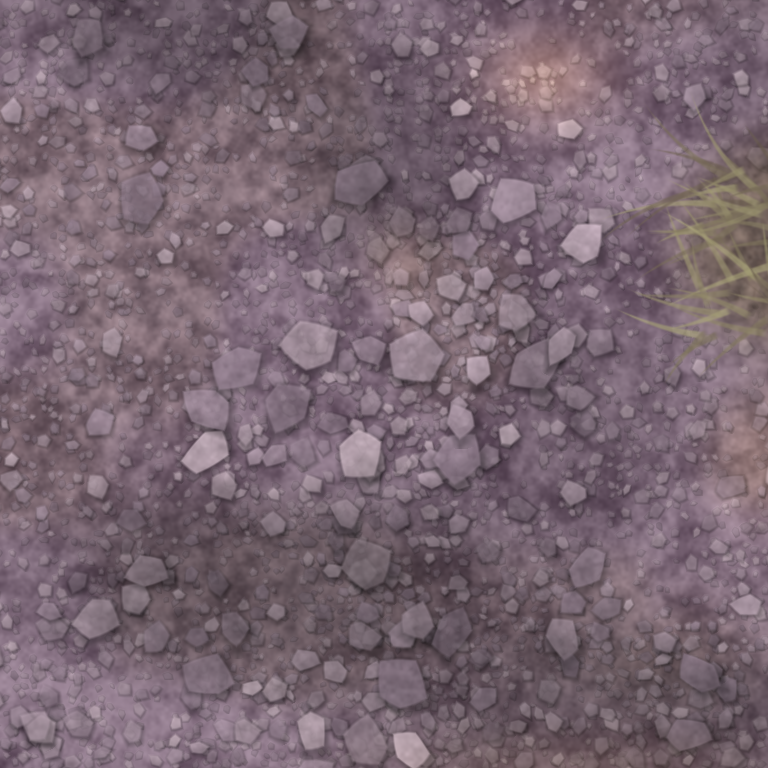
This texture is drawn by a Shadertoy shader. Its source:

```glsl
const float TAU = 6.2831853;
const vec3 DARK_SOIL = vec3(0.305, 0.238, 0.295);
const vec3 PALE_SOIL = vec3(0.535, 0.46, 0.52);
const vec3 BROWN_SOIL = vec3(0.43, 0.36, 0.35);
const vec3 GREY_STONE = vec3(0.50, 0.432, 0.49);
const vec3 PALE_STONE = vec3(0.71, 0.64, 0.675);
const vec3 DARK_GRASS = vec3(0.36, 0.31, 0.27);
const vec3 PALE_GRASS = vec3(0.60, 0.58, 0.43);

float hash(vec2 p) {
    vec3 q = fract(vec3(p.xyx) * 0.1031);
    q += dot(q, q.yzx + 33.33);
    return fract((q.x + q.y) * q.z);
}

float noise(vec2 p) {
    vec2 i = floor(p), f = fract(p);
    f = f * f * (3.0 - 2.0 * f);
    return mix(mix(hash(i), hash(i + vec2(1, 0)), f.x),
               mix(hash(i + vec2(0, 1)), hash(i + vec2(1, 1)), f.x), f.y);
}

float fbm(vec2 p) {
    float sum = 0.0, amp = 0.5;
    for (int i = 0; i < 3; i++) {
        sum += amp * noise(p);
        p = mat2(1.6, 1.2, -1.2, 1.6) * p + 7.3;
        amp *= 0.5;
    }
    return sum / 0.875;
}

mat2 rotate(float a) {
    return mat2(cos(a), sin(a), -sin(a), cos(a));
}

// Soft elliptical spot, 1 at its centre
float spot(vec2 p, vec2 centre, vec2 size) {
    vec2 q = (p - centre) / size;
    return exp(-dot(q, q));
}

float turfAt(vec2 p) {
    return spot(p, vec2(1.02, 0.68), vec2(0.15, 0.15));
}

// Slanting band where the large stones gather
float bandAt(vec2 p) {
    float across = (p.x - 0.50 - 0.24 * (p.y - 0.2)) / 0.15;
    return exp(-across * across) * smoothstep(0.84, 0.70, p.y);
}

// Irregular convex polygon, rounded by blending with a disc
float stoneDistance(vec2 p, float radius, vec2 id) {
    float spin = hash(id + 3.7) * TAU;
    p = rotate(spin) * p;
    p.x *= mix(1.0, 1.5, hash(id + 9.1));
    float d = -radius;
    for (int k = 0; k < 5; k++) {
        float fk = float(k), wobble = fract(spin * (3.1 + fk * 1.7));
        float a = (fk + 0.5 * wobble) * TAU / 5.0;
        float side = radius * mix(0.75, 1.0, fract(wobble * 7.3));
        d = max(d, dot(p, vec2(cos(a), sin(a))) - side);
    }
    return mix(d, length(p) - radius, 0.22);
}

// One size class of stones; density is decided per stone so none is cut
vec3 scatterStones(vec3 col, vec2 uv, float cells, float sparse, float dense, float opacity, float grain) {
    vec2 p = uv * cells, cell = floor(p);
    float edge = 0.0024 * cells;
    for (int j = -1; j <= 1; j++)
    for (int i = -1; i <= 1; i++) {
        vec2 c = cell + vec2(i, j), id = c + cells * 7.0;
        float chance = hash(id);
        if (chance > dense * 1.4) continue;
        vec2 q = p - c - mix(vec2(0.22), vec2(0.78), vec2(hash(id + 11.3), hash(id + 17.9)));
        float radius = mix(0.27, 0.52, hash(id + 29.5));
        if (dot(q, q) > 3.2 * radius * radius) continue;

        vec2 home = (c + 0.5) / cells;
        float gather = max(bandAt(home), 0.6 * smoothstep(0.35, 0.05, home.y));
        float patches = 1.0 + 0.4 * sin(home.x * 23.0 + 4.0 * home.y) * sin(home.y * 19.0);
        if (chance > mix(sparse, dense, gather) * patches * (1.0 - turfAt(home))) continue;

        // Dark rim below the stone, then its lit face
        float d = stoneDistance(q, radius, id);
        float shadow = d + 0.07 * dot(q, vec2(-0.5, 0.9)) / radius;
        col *= 1.0 - 0.30 * opacity * smoothstep(0.16, -0.04, shadow);
        float tone = hash(id + 41.0);
        vec3 face = mix(GREY_STONE, PALE_STONE, 0.08 + 0.85 * tone * sqrt(tone));
        face *= 1.0 + 0.10 * clamp(dot(q, vec2(-0.3, 0.9)) / radius, -1.0, 1.0);
        face *= 0.88 + 0.24 * grain;
        float cover = smoothstep(edge, -edge, d);
        col = mix(col, face, cover * opacity * mix(0.6, 1.0, fract(tone * 13.7)));
    }
    return col;
}

// Fan of bent, tapering blades
vec3 growGrass(vec3 col, vec2 uv) {
    for (int i = 0; i < 48; i++) {
        vec2 id = vec2(float(i), 71.0);
        vec2 root = vec2(0.91 + 0.13 * hash(id), 0.55 + 0.25 * hash(id + 4.1));
        float len = mix(0.07, 0.17, hash(id + 13.3));
        vec2 q = (uv - root) * rotate(mix(1.7, 4.0, hash(id + 8.7)));
        q.y -= (hash(id + 19.0) - 0.5) * 5.0 * q.x * q.x;
        float t = q.x / len;
        float width = 0.005 * (1.0 - clamp(t, 0.0, 1.0));
        float blade = smoothstep(width + 0.002, width - 0.002, abs(q.y));
        blade *= smoothstep(0.0, 0.1, t) * smoothstep(1.0, 0.75, t);
        col = mix(col, mix(DARK_GRASS, PALE_GRASS, hash(id + 23.0)), 0.65 * blade);
    }
    return col;
}

void mainImage(out vec4 fragColor, in vec2 fragCoord) {
    vec2 uv = fragCoord / iResolution.xy;
    float broad = fbm(uv * 5.0 + 3.0), grain = fbm(uv * 55.0), turf = turfAt(uv);

    // Packed soil with brown patches
    float mottle = 0.35 * broad + 0.25 * noise(uv * 20.0) + 0.4 * grain;
    vec3 col = mix(DARK_SOIL, PALE_SOIL, smoothstep(0.24, 0.76, mottle));
    float brown = 0.7 * smoothstep(0.5, 0.75, noise(uv * 5.0 + 21.0));
    brown = max(brown, spot(uv, vec2(0.86, 0.14), vec2(0.16, 0.08)));
    col = mix(col, BROWN_SOIL * (0.6 + 0.8 * grain), 0.6 * brown);

    // Stones from grit to rocks
    col = scatterStones(col, uv, 80.0, 0.38, 0.55, 0.65, grain);
    col = scatterStones(col, uv, 46.0, 0.27, 0.60, 0.78, grain);
    col = scatterStones(col, uv, 26.0, 0.13, 0.60, 0.88, grain);
    col = scatterStones(col, uv, 14.0, 0.06, 0.60, 0.94, grain);

    // Grass tuft at the right
    col = mix(col, DARK_GRASS * (0.7 + 0.8 * grain), 0.8 * smoothstep(0.15, 0.8, turf));
    if (uv.x > 0.7) col = growGrass(col, uv);

    // Broad shade, warm light patches and fine grain
    col *= 0.86 + 0.30 * smoothstep(0.25, 0.75, noise(uv * 4.0 + 40.0));
    float glow = spot(uv, vec2(0.71, 0.90), vec2(0.08, 0.06));
    glow += 0.4 * spot(uv, vec2(0.52, 0.66), vec2(0.05, 0.05));
    glow += 0.5 * spot(uv, vec2(0.99, 0.40), vec2(0.06, 0.08));
    glow += 0.4 * spot(uv, vec2(0.75, 0.0), vec2(0.25, 0.05));
    col += glow * vec3(0.22, 0.16, 0.09);
    col += 0.05 * (noise(uv * 170.0) - 0.5);
    fragColor = vec4(col, 1.0);
}
```
